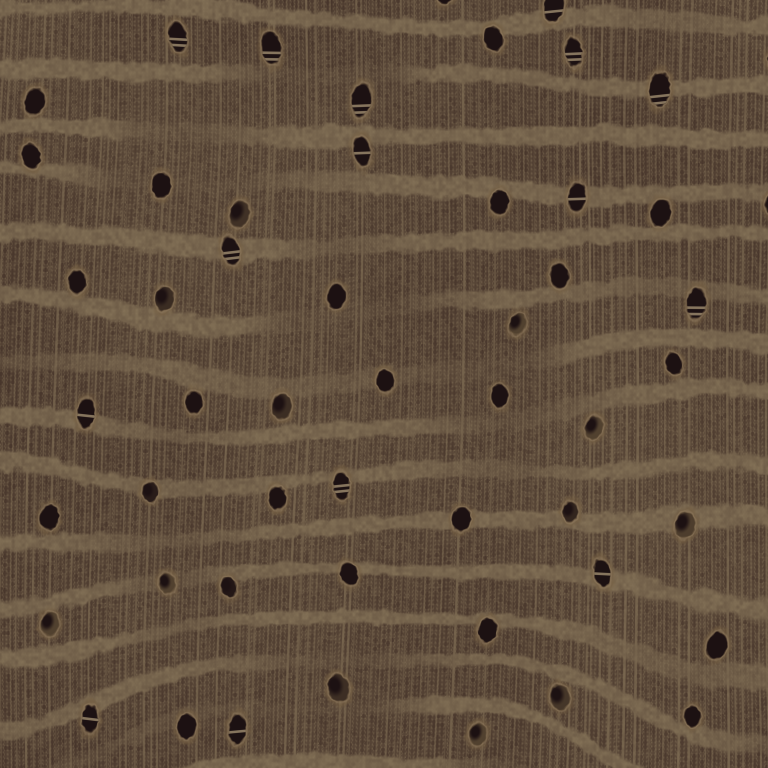
Give the GLSL for this texture, as a WebGL 2 fragment shader.

```glsl
#version 300 es
precision highp float;
// Hardwood end grain: dotted fibres, upright rays, wavy pale bands and open pores.

#define BANDS 13.5
#define BAND_HALF_WIDTH 0.0105
#define RAYS 96.0
#define RAY_HALF_WIDTH 0.0013
#define CELLS 190.0
#define PORE_GRID 7.2
#define PORE_RADIUS 0.0118
#define DARK_WOOD vec3(0.275, 0.205, 0.165)
#define PALE_WOOD vec3(0.535, 0.465, 0.355)
#define LUMEN vec3(0.11, 0.065, 0.07)
#define HALO vec3(0.46, 0.375, 0.265)
#define MEMBRANE vec3(0.60, 0.53, 0.42)

uniform vec2 u_resolution;
out vec4 fragColor;

float hash(vec2 p) {
  return fract(sin(dot(p, vec2(127.1, 311.7))) * 43758.5453);
}

float noise(vec2 p) {
  vec2 i = floor(p), f = fract(p);
  f = f * f * (3.0 - 2.0 * f);
  return mix(mix(hash(i), hash(i + vec2(1, 0)), f.x),
             mix(hash(i + vec2(0, 1)), hash(i + vec2(1, 1)), f.x), f.y);
}

// Staggered columns of small cells, as a tone around 0.28
float fibreTone(vec2 p, float px) {
  vec2 g = p * CELLS;
  float column = floor(g.x);
  g.y = g.y * 0.95 + hash(vec2(column, 4.0));
  vec2 wave = cos(6.2832 * g);
  float dots = 0.55 * wave.x + 0.3 * wave.y + 0.35 * wave.x * wave.y;
  float visible = 1.0 - smoothstep(0.4, 0.6, px * CELLS);
  float grain = hash(floor(g)) - 0.5;
  return 0.28 + visible * (0.19 * dots + 0.2 * grain);
}

// Thin upright lines with uneven spacing, width and strength
float rayMask(vec2 p, float px) {
  float lane = floor(p.x * RAYS), mask = 0.0;
  for (float k = -1.0; k <= 1.0; k++) {
    float id = lane + k;
    float h = hash(vec2(id, 17.0));
    float x = (id + 0.5 + 0.7 * (hash(vec2(id, 9.0)) - 0.5)) / RAYS;
    float halfWidth = RAY_HALF_WIDTH * mix(0.6, 1.3, h * h);
    float line = 1.0 - smoothstep(-0.7 * px, 0.7 * px, abs(p.x - x) - halfWidth);
    float strength = mix(0.45, 1.0, h) * mix(0.6, 1.1, noise(vec2(id * 5.3, p.y * 5.0)));
    mask = max(mask, line * strength);
  }
  return min(mask, 1.0);
}

// Wavy, broken horizontal bands with ragged edges
float bandMask(vec2 p) {
  float swell = mix(2.4, 1.1, p.y);
  float t = p.y * BANDS + swell * (noise(p * vec2(3.2, 2.0) + 5.0) - 0.5);
  float id = floor(t);
  float drift = 0.4 * (noise(vec2(p.x * 5.0, id * 7.3)) - 0.5);
  float ragged = 0.0065 * (noise(p * vec2(110.0, 130.0)) - 0.5)
               + 0.006 * (noise(p * 38.0) - 0.5);
  float d = abs(fract(t) - 0.5 + drift) / BANDS + ragged;
  float width = BAND_HALF_WIDTH * mix(0.7, 1.3, noise(vec2(p.x * 7.0, id * 3.7)));
  float presence = smoothstep(0.12, 0.45, noise(vec2(p.x * 4.5 + 30.0, id * 11.9)));
  return (1.0 - smoothstep(width - 0.003, width + 0.004, d)) * mix(0.15, 1.0, presence);
}

// Scattered oval vessels with tan sheaths, some crossed by pale membranes
vec3 addPores(vec3 color, vec2 p, float px) {
  vec2 home = floor(p * PORE_GRID);
  for (float j = -1.0; j <= 1.0; j++)
  for (float i = -1.0; i <= 1.0; i++) {
    vec2 id = home + vec2(i, j);
    vec2 jitter = vec2(hash(id + 3.1), hash(id + 8.7));
    float kind = hash(id + 21.3), size = hash(id + 35.9);
    vec2 d = p - (id + mix(vec2(0.14), vec2(0.86), jitter)) / PORE_GRID;
    d.x += d.y * 0.3 * (jitter.y - 0.5);
    float a = PORE_RADIUS * mix(0.8, 1.15, size);
    float b = a * (kind > 0.65 ? 1.65 : 1.3);
    vec2 q = d / vec2(a, b);
    float edge = (length(q) - 1.0) * a + 0.0022 * (noise(p * 210.0) - 0.5);

    // Sheath and thin bright wall
    float sheath = 1.0 - smoothstep(0.001, 0.0085, edge + 0.003 * (noise(p * 150.0) - 0.5));
    color = mix(color, HALO, 0.75 * sheath);
    color += 0.05 * (1.0 - smoothstep(0.0, 0.0018, abs(edge - 0.0015)));

    // Opening, sometimes with brown inner wall on one side
    vec3 inside = LUMEN;
    float lit = smoothstep(0.35, 1.0, length(q + vec2(0.35, -0.25)));
    inside = mix(inside, HALO * 0.8, lit * smoothstep(0.3, 0.1, kind) * 0.8);
    float bar = (q.y + mix(-0.1, 0.5, size) + 0.15 * q.x * (jitter.x - 0.5)) * b;
    float bars = abs(bar);
    if (kind > 0.86) bars = min(bars, abs(bar + 0.42 * b));
    float membrane = 1.0 - smoothstep(-0.7 * px, 0.7 * px, bars - 0.0017);
    inside = mix(inside, MEMBRANE, membrane * step(0.65, kind) * 0.85);
    color = mix(color, inside, 1.0 - smoothstep(-px, px, edge));
  }
  return color;
}

void main() {
  float px = 1.0 / min(u_resolution.x, u_resolution.y);
  vec2 p = gl_FragCoord.xy * px;

  // Slight lean and bend of the grain
  vec2 g = p;
  g.x += 0.007 * sin(p.y * 4.0 + p.x * 5.0) - 0.02 * p.y + 0.004 * noise(p * 6.0);

  float tone = fibreTone(g, px) + 0.16 * (noise(p * 5.0) - 0.5);
  float speckle = noise(p * vec2(230.0, 210.0)) - 0.5;
  tone = mix(tone, 0.82 + 0.32 * speckle, 0.85 * bandMask(p));
  tone = mix(tone, max(tone, 0.7 + 0.15 * speckle), rayMask(g, px));

  vec3 color = mix(DARK_WOOD, PALE_WOOD, tone);
  fragColor = vec4(clamp(addPores(color, p, px), 0.0, 1.0), 1.0);
}
```
